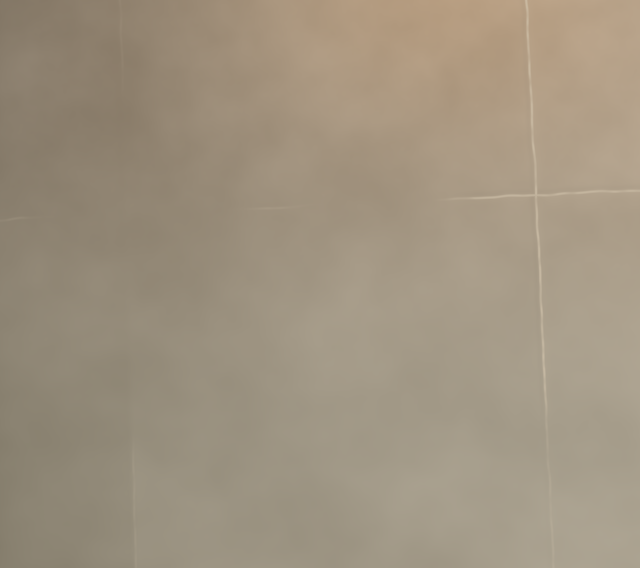
Reproduce this texture procedurally as a Shadertoy shader.

```glsl
// Large beige stone tiles with thin worn grout lines under a warm light from above.

// Corner tones of the stone and the lamp tint
const vec3 TOP_LEFT     = vec3(0.525, 0.478, 0.412);
const vec3 TOP_RIGHT    = vec3(0.682, 0.612, 0.525);
const vec3 BOTTOM_LEFT  = vec3(0.552, 0.522, 0.455);
const vec3 BOTTOM_RIGHT = vec3(0.672, 0.638, 0.568);
const vec3 LAMP_TINT    = vec3(0.085, 0.048, 0.018);
const vec3 GROUT_COLOR  = vec3(0.810, 0.755, 0.665);

// Tile layout, in fractions of the canvas (x: at bottom, y: at top)
const vec2 JOINT_START  = vec2(0.213, 0.188);
const vec2 TILE_WIDTH   = vec2(0.652, 0.635);
const float TILE_HEIGHT = 0.74;
const float ROW_START   = 0.613;
const float ROW_SLOPE   = 0.052;

const vec2 LAMP_POS     = vec2(0.68, 1.06);
const vec2 LAMP_SIZE    = vec2(0.33, 0.27);
const float LINE_HALF   = 0.0019;  // in canvas heights
const float WOBBLE      = 0.0026;
const float CLOUDINESS  = 0.075;
const float MOTTLING    = 0.032;
const float EDGE_TONE   = 0.022;

vec2 gradientAt(vec2 cell) {
    float h = fract(sin(dot(cell, vec2(127.1, 311.7))) * 43758.5);
    return vec2(cos(h * 6.2832), sin(h * 6.2832));
}

float gradientNoise(vec2 p) {
    vec2 i = floor(p), f = p - i;
    vec2 w = f * f * f * (f * (f * 6.0 - 15.0) + 10.0);
    float a = dot(gradientAt(i), f);
    float b = dot(gradientAt(i + vec2(1, 0)), f - vec2(1, 0));
    float c = dot(gradientAt(i + vec2(0, 1)), f - vec2(0, 1));
    float d = dot(gradientAt(i + vec2(1, 1)), f - vec2(1, 1));
    return mix(mix(a, b, w.x), mix(c, d, w.x), w.y);
}

float fbm(vec2 p) {
    float sum = 0.0, amp = 0.5;
    for (int i = 0; i < 4; i++) {
        sum += amp * gradientNoise(p);
        p = mat2(1.6, 1.2, -1.2, 1.6) * p + 7.3;
        amp *= 0.5;
    }
    return sum;
}

float bump(float x, float center, float width) {
    float d = (x - center) / width;
    return exp(-d * d);
}

// Coverage of a line of the given half width, smoothed over a pixel
float lineMask(float dist, float halfWidth, float pixel) {
    float soft = max(pixel, 0.0018);
    return 1.0 - smoothstep(halfWidth - soft, halfWidth + soft, abs(dist));
}

// Grout left in the upright joints: the first is nearly worn away
float columnWear(float column, float y) {
    float faint = 0.07 * smoothstep(0.80, 0.92, y) + 0.12 * (1.0 - smoothstep(0.17, 0.25, y));
    float strong = 0.20 + 0.48 * smoothstep(0.22, 0.36, y);
    return mix(faint, strong, step(0.5, column));
}

// Grout left in the level joint: whole at the right, traces elsewhere
float rowWear(float x) {
    return 0.58 * smoothstep(0.67, 0.76, x) + 0.15 * bump(x, 0.43, 0.04)
         + 0.12 * bump(x, 0.02, 0.035);
}

void mainImage(out vec4 fragColor, in vec2 fragCoord) {
    vec2 uv = fragCoord / iResolution.xy;
    vec2 p = fragCoord / iResolution.y;
    float aspect = iResolution.x / iResolution.y;
    float pixel = 1.0 / iResolution.y;

    // Skewed tile grid and signed distances to the nearest joints
    float width = mix(TILE_WIDTH.x, TILE_WIDTH.y, uv.y);
    float u = (uv.x - mix(JOINT_START.x, JOINT_START.y, uv.y)) / width;
    float v = (uv.y - ROW_START - ROW_SLOPE * uv.x) / TILE_HEIGHT;
    float column = round(u);
    float distX = (u - column) * width * aspect;
    float distY = (v - round(v)) * TILE_HEIGHT;
    distX += WOBBLE * gradientNoise(vec2(column * 9.0 + 0.4, p.y * 26.0));
    distY += WOBBLE * 1.5 * gradientNoise(vec2(p.x * 22.0, 4.5));

    // Stone: broad shading, lamp glow, clouds and soft mottling
    float across = pow(uv.x, 0.72);
    vec3 color = mix(mix(BOTTOM_LEFT, BOTTOM_RIGHT, across),
                     mix(TOP_LEFT, TOP_RIGHT, across), smoothstep(0.15, 0.95, uv.y));
    vec2 toLamp = (uv - LAMP_POS) / LAMP_SIZE;
    color += LAMP_TINT * exp(-dot(toLamp, toLamp));
    float clouds = fbm(p * vec2(3.2, 3.8) + 2.7);
    float mottling = fbm(p * 12.0 + 11.0) * mix(0.4, 1.0, smoothstep(0.3, 0.9, uv.y));
    color += CLOUDINESS * clouds + MOTTLING * mottling;

    // Slightly darker tiles left of the first joint, clearest near the floor
    float leftTile = 1.0 - smoothstep(-0.015, 0.010, u);
    color -= EDGE_TONE * leftTile * mix(1.0, 0.25, smoothstep(0.15, 0.4, uv.y));

    // Worn grout: a broken core, a soft haze and a faint shadow beside it
    float flecks = clamp(0.85 + 0.9 * gradientNoise(p * 45.0), 0.4, 1.0);
    float wearX = columnWear(column, uv.y), wearY = rowWear(uv.x);
    float shadow = max(wearX * bump(distX, -0.006, 0.005), wearY * bump(distY, 0.006, 0.005));
    color *= 1.0 - 0.04 * shadow;
    float haze = max(wearX * bump(distX, 0.0, 0.011), wearY * bump(distY, 0.0, 0.009));
    float grout = max(wearX * lineMask(distX, LINE_HALF, pixel),
                      wearY * lineMask(distY, LINE_HALF, pixel));
    color = mix(color, GROUT_COLOR, clamp(grout * flecks + 0.12 * haze, 0.0, 1.0));

    fragColor = vec4(clamp(color, 0.0, 1.0), 1.0);
}
```
